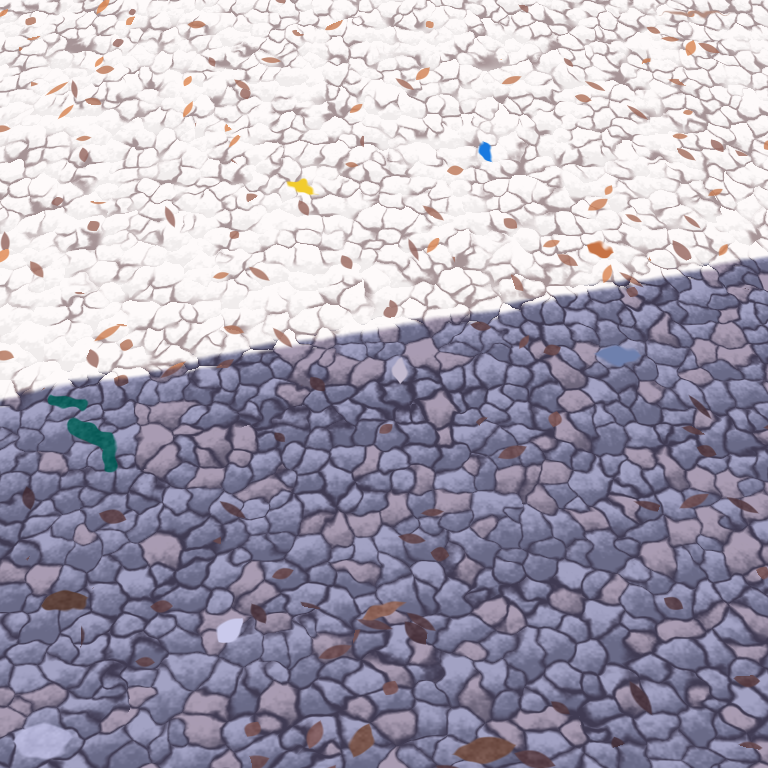
A WebGL 1 fragment shader for this texture:

```glsl
precision highp float;
// Pale gravel seen at a slant, sunlit above and in blue shade below, with scattered chips.
uniform vec2 u_resolution;

vec2 hash2(vec2 p) {
  vec3 a = fract(p.xyx * vec3(0.1031, 0.1030, 0.0973));
  a += dot(a, a.yzx + 33.33);
  return fract((a.xx + a.yz) * a.zy);
}

float noise(vec2 p) {
  vec2 i = floor(p), f = fract(p);
  f = f * f * (3.0 - 2.0 * f);
  return mix(mix(hash2(i).x, hash2(i + vec2(1, 0)).x, f.x),
             mix(hash2(i + vec2(0, 1)).x, hash2(i + vec2(1, 1)).x, f.x), f.y);
}

vec2 rotate(vec2 p, float a) {
  float c = cos(a), s = sin(a);
  return vec2(c * p.x + s * p.y, c * p.y - s * p.x);
}

// Nearest stone: offset from its centre, gap to its neighbour, random id.
vec4 stones(vec2 q) {
  float nearest = 9.0, second = 9.0, id = 0.0;
  vec2 offset = vec2(0.0);
  for (int j = -1; j <= 1; j++) {
    for (int i = -1; i <= 1; i++) {
      vec2 cell = floor(q) + vec2(float(i), float(j));
      vec2 k = hash2(cell + 71.0);
      vec2 r = q - cell - 0.5 - (hash2(cell) - 0.5) * 0.85;
      vec2 e = abs(rotate(r, k.x * 3.14) * vec2(0.85, 1.2));
      float d = mix(length(e), max(e.x, e.y), 0.35) / mix(0.65, 1.25, k.y);
      if (d < nearest) {
        second = nearest;
        nearest = d;
        offset = r;
        id = hash2(cell + 19.0).x;
      } else {
        second = min(second, d);
      }
    }
  }
  return vec4(offset, second - nearest, id);
}

// Pointed sliver of given half length and half width.
float chip(vec2 p, vec2 halfSize, float angle, float blur) {
  p = rotate(p, angle) / halfSize;
  float d = abs(p.y) + p.x * p.x - 1.0;
  return 1.0 - smoothstep(-blur, blur, d * halfSize.y);
}

// Scattered chips: mask and random tint.
vec2 litter(vec2 q, float cover) {
  vec2 result = vec2(0.0);
  for (int j = -1; j <= 1; j++) {
    for (int i = -1; i <= 1; i++) {
      vec2 cell = floor(q) + vec2(float(i), float(j));
      vec2 h = hash2(cell + 137.0), k = hash2(cell + 211.0);
      vec2 r = q - cell - h;
      float m = chip(r, vec2(mix(0.16, 0.42, k.x), mix(0.09, 0.19, h.y)), (k.y - 0.5) * 2.6, 0.03);
      m *= step(hash2(cell + 307.0).x, cover);
      if (m > result.x) result = vec2(m, k.y);
    }
  }
  return result;
}

float stroke(vec2 p, vec2 a, vec2 b, float radius) {
  vec2 d = b - a;
  float t = clamp(dot(p - a, d) / dot(d, d), 0.0, 1.0);
  return 1.0 - smoothstep(-0.0015, 0.0015, length(p - a - d * t) - radius);
}

void main() {
  vec2 uv = gl_FragCoord.xy / u_resolution;

  // Perspective: stones shrink toward the top.
  float size = 0.039 - 0.020 * uv.y;
  vec2 q = vec2((uv.x - 0.5) / (size * 1.12), log(0.039 / size) / 0.0185) + 40.0;
  vec2 warp = vec2(noise(q * 2.3), noise(q * 2.3 + 50.0)) - 0.5;
  vec4 stone = stones(q + warp * 0.3);
  float grain = noise(q * 5.0) * 0.6 + noise(q * 11.0) * 0.4 - 0.5;
  float patches = noise(q * 0.45);

  // Stones in shade
  float facing = 0.5 + stone.y * 0.75 - stone.x * 0.25 + (stone.w - 0.5) * 0.6 + grain * 0.6;
  vec3 shaded = mix(vec3(0.41, 0.415, 0.53), vec3(0.635, 0.635, 0.765), smoothstep(0.0, 0.95, facing));
  shaded = mix(shaded, shaded * vec3(1.04, 0.96, 0.91), step(0.82, stone.w));
  float body = smoothstep(-0.02, 0.25, stone.z + grain * 0.1 - (patches - 0.5) * 0.12);
  shaded = mix(vec3(0.25, 0.23, 0.32), shaded, body);

  // Stones in sun
  float crevice = 1.0 - smoothstep(0.0, 0.24, stone.z + stone.y * 0.22 + grain * 0.12);
  crevice *= smoothstep(0.25, 0.65, noise(q * 1.1 + 9.0) + (uv.x - 0.5) * 0.12);
  vec3 sunny = vec3(0.995, 0.98, 0.98) - 0.05 * smoothstep(0.1, -0.5, stone.y + grain);
  sunny = mix(sunny, vec3(0.60, 0.52, 0.53), crevice * 0.85);

  // Slanted shadow boundary, broken by the stones
  float boundary = 0.482 + 0.18 * uv.x + 0.016 * (noise(uv * 11.0) - 0.5) - stone.y * size * 0.35;
  float sun = smoothstep(-0.005, 0.007, uv.y - boundary);

  // Wood and leaf litter
  vec2 bits = litter(q * 0.62, 0.14 + 0.4 * smoothstep(0.35, 0.8, patches));
  vec3 sunChip = mix(vec3(0.56, 0.38, 0.36), vec3(0.88, 0.53, 0.31), bits.y);
  vec3 shadeChip = mix(vec3(0.27, 0.19, 0.23), vec3(0.49, 0.34, 0.34), bits.y) + grain * 0.1;
  vec3 color = mix(shaded, sunny, sun);
  color = mix(color, mix(shadeChip, sunChip, sun), bits.x * mix(0.9, 0.8, sun));

  // Larger single chips and pale stones
  vec2 p = uv + warp * 0.008;
  vec3 wood = vec3(0.55, 0.39, 0.35) + grain * 0.15;
  color = mix(color, wood, chip(p - vec2(0.500, 0.207), vec2(0.030, 0.010), 0.4, 0.002));
  color = mix(color, wood * 0.8, chip(p - vec2(0.630, 0.024), vec2(0.042, 0.016), 0.2, 0.002));
  color = mix(color, wood * 0.85, chip(p - vec2(0.470, 0.036), vec2(0.028, 0.014), 1.1, 0.002));
  color = mix(color, wood * 0.65, chip(p - vec2(0.085, 0.216), vec2(0.030, 0.014), 0.1, 0.002));
  color = mix(color, vec3(0.78, 0.45, 0.27), chip(p - vec2(0.780, 0.676), vec2(0.017, 0.009), -0.5, 0.002));
  color = mix(color, vec3(0.70, 0.55, 0.50), chip(p - vec2(0.905, 0.983), vec2(0.042, 0.003), 0.0, 0.002));
  color = mix(color, vec3(0.79, 0.79, 0.92), chip(p - vec2(0.300, 0.182), vec2(0.021, 0.015), 0.9, 0.002));
  color = mix(color, vec3(0.70, 0.70, 0.84) + grain * 0.1, chip(p - vec2(0.055, 0.035), vec2(0.040, 0.023), 0.1, 0.003));
  color = mix(color, vec3(0.76, 0.73, 0.81), chip(p - vec2(0.521, 0.515), vec2(0.018, 0.010), 1.5, 0.002));
  color = mix(color, vec3(0.43, 0.50, 0.68), chip(p - vec2(0.805, 0.537), vec2(0.028, 0.012), -0.1, 0.003));

  // Bright scraps: yellow, blue and green
  color = mix(color, vec3(0.95, 0.80, 0.18), chip(p - vec2(0.393, 0.756), vec2(0.020, 0.008), -0.35, 0.002));
  color = mix(color, vec3(0.10, 0.48, 0.88), chip(p - vec2(0.634, 0.802), vec2(0.015, 0.007), -1.2, 0.002));
  float green = stroke(p, vec2(0.069, 0.480), vec2(0.106, 0.473), 0.007);
  green = max(green, stroke(p, vec2(0.100, 0.445), vec2(0.138, 0.425), 0.012));
  green = max(green, stroke(p, vec2(0.143, 0.422), vec2(0.143, 0.392), 0.008));
  color = mix(color, vec3(0.07, 0.38, 0.37) + grain * 0.12, green);

  gl_FragColor = vec4(clamp(color, 0.0, 1.0), 1.0);
}
```
